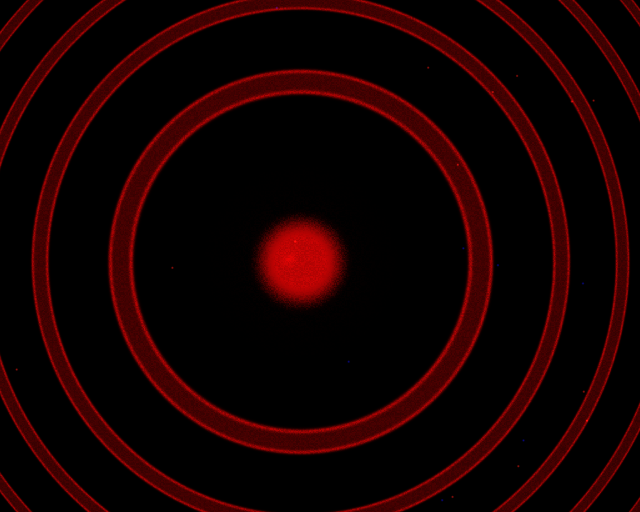
Give the GLSL for this background, as a WebGL 1 fragment shader.

```glsl
precision highp float;

uniform vec2 u_resolution;

// Layout, in canvas heights measured from the canvas middle
const vec2 CENTER = vec2(-0.0375, -0.0114);
const float RING_SPACING = 0.1355;   // step in squared radius between rings
const float RING_PHASE = 0.916;      // phase of the first ring
const float BAND_HALF_WIDTH = 0.138;
const float LINE_OFFSET = 0.108;     // bright lines on both sides of a band
const float LINE_WIDTH = 0.022;
const float SPOT_INNER = 0.050;
const float SPOT_OUTER = 0.102;
const vec2 HOT_POINT = vec2(-0.022, 0.006);

// Light levels
const float BAND_LEVEL = 0.27;
const float LINE_LEVEL = 0.44;
const float SPOT_LEVEL = 0.74;
const float HALO_LEVEL = 0.07;
const float HOT_LEVEL = 0.12;
const vec3 LIGHT_COLOR = vec3(1.0, 0.018, 0.018);

// Sensor noise
const float GRAIN_CELLS = 410.0;
const float GRAIN_AMOUNT = 0.32;
const float SPECK_CELLS = 16.0;
const float SPECK_CHANCE = 0.07;
const float SPECK_RADIUS = 0.0016;
const vec3 SPECK_RED = vec3(0.60, 0.06, 0.04);
const vec3 SPECK_BLUE = vec3(0.03, 0.03, 0.50);

float hash(vec2 p) {
    return fract(sin(dot(p, vec2(127.1, 311.7))) * 43758.5453);
}

float gauss(float x, float width) {
    float t = x / width;
    return exp(-t * t);
}

// Double-edged rings, evenly spaced in squared radius
float rings(float radius) {
    float phase = radius * radius / RING_SPACING;
    float d = abs(fract(phase - RING_PHASE + 0.5) - 0.5);
    float band = 1.0 - smoothstep(LINE_OFFSET - 0.02, BAND_HALF_WIDTH, d);
    float line = gauss(d - LINE_OFFSET, LINE_WIDTH);
    float fade = 1.0 - 0.03 * phase;
    return step(0.42, phase) * fade * (BAND_LEVEL * band + LINE_LEVEL * line);
}

// Soft central disc with a ragged halo and a small hot point
float spot(vec2 p, float grain) {
    float radius = length(p);
    float edge = radius + 0.012 * (grain - 0.5);
    float disc = 1.0 - smoothstep(SPOT_INNER, SPOT_OUTER, edge);
    float halo = gauss(radius, 0.1) * step(0.5, grain) * grain;
    float hot = gauss(length(p - HOT_POINT), 0.012);
    return SPOT_LEVEL * disc + HALO_LEVEL * halo * (1.0 - disc) + HOT_LEVEL * hot;
}

// Sparse coloured points, at most one in each cell
vec3 specks(vec2 p, float pixel) {
    vec2 cell = floor(p * SPECK_CELLS);
    vec2 jitter = vec2(hash(cell + 3.1), hash(cell + 7.7));
    vec2 place = (cell + 0.1 + 0.8 * jitter) / SPECK_CELLS;
    float dotMask = 1.0 - smoothstep(SPECK_RADIUS - pixel, SPECK_RADIUS + pixel, length(p - place));
    vec3 tint = mix(SPECK_RED, SPECK_BLUE, step(0.5, hash(cell + 13.3)));
    return tint * dotMask * step(hash(cell + 21.9), SPECK_CHANCE);
}

void main() {
    float pixel = 1.0 / u_resolution.y;
    vec2 uv = (gl_FragCoord.xy - 0.5 * u_resolution) * pixel;
    vec2 p = uv - CENTER;

    // Fine grain, scaled with the light it falls on
    float grain = hash(floor(uv * GRAIN_CELLS));
    float light = rings(length(p)) * (1.0 + GRAIN_AMOUNT * (grain - 0.5));
    light += spot(p, grain) * (1.0 + 0.5 * GRAIN_AMOUNT * (grain - 0.5));

    vec3 color = light * LIGHT_COLOR + specks(uv, pixel);
    gl_FragColor = vec4(color, 1.0);
}
```
